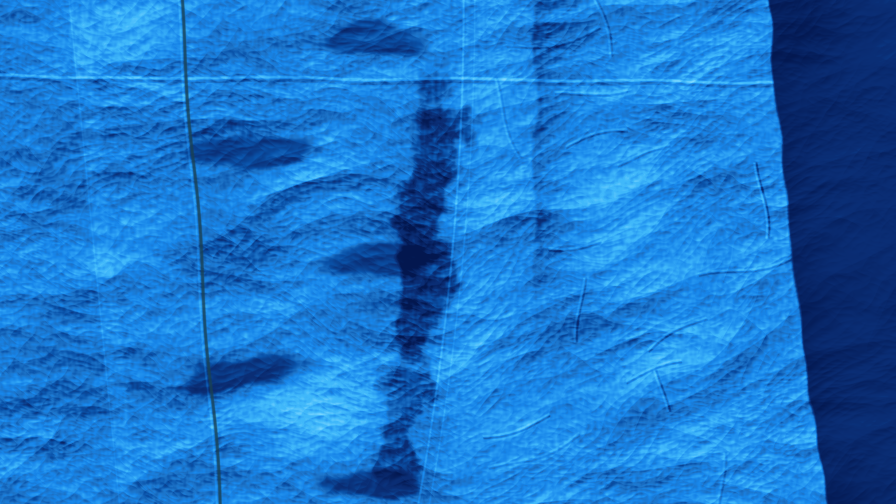
This texture is drawn by a Shadertoy shader. Its source:

```glsl
// A sunlit, crumpled blue plastic sheet with seams, a cord and deep fold shadows.
// Ridged gradient noise gives a height field; its slope towards the light, plus
// masks for folds and creases, forms one tone that a blue ramp turns into colour.

const vec3 CORD_COLOR = vec3(0.10, 0.25, 0.32);

float hash(float n) { return fract(sin(n * 91.35) * 4375.85); }

vec2 randomGradient(vec2 cell) {
    float n = fract(sin(dot(cell, vec2(127.1, 311.7))) * 43758.5);
    return vec2(cos(6.2832 * n), sin(6.2832 * n));
}

float gradientNoise(vec2 p) {
    vec2 i = floor(p), f = p - i;
    vec2 u = f * f * f * (f * (f * 6.0 - 15.0) + 10.0);
    vec2 e = vec2(1.0, 0.0);
    float low = mix(dot(randomGradient(i), f),
                    dot(randomGradient(i + e.xy), f - e.xy), u.x);
    float high = mix(dot(randomGradient(i + e.yx), f - e.yx),
                     dot(randomGradient(i + e.xx), f - e.xx), u.x);
    return mix(low, high, u.y);
}

vec2 rotate(vec2 p, float angle) {
    float c = cos(angle), s = sin(angle);
    return vec2(c * p.x + s * p.y, c * p.y - s * p.x);
}

// Sharp ridges, longer than high, each octave turned a little
float crumpleHeight(vec2 p) {
    p += 0.04 * vec2(gradientNoise(p * 4.0), gradientNoise(p * 4.0 + 17.0));
    float height = 0.0, frequency = 5.0;
    for (int i = 0; i < 5; i++) {
        float k = float(i);
        vec2 q = rotate(p, 0.45 * sin(k * 2.4 + 0.6)) * vec2(0.45, 1.0);
        height -= abs(gradientNoise(q * frequency + k * 13.7)) / frequency;
        frequency *= 2.0;
    }
    return height;
}

float slopeToLight(vec2 p, float stepSize) {
    vec2 toLight = vec2(-0.3, 1.0) * stepSize;
    return (crumpleHeight(p) - crumpleHeight(p + toLight)) / stepSize;
}

float stroke(float dist, float halfWidth, float blur) {
    return 1.0 - smoothstep(halfWidth - blur, halfWidth + blur, abs(dist));
}

float glow(vec2 p, vec2 center, vec2 radius) {
    vec2 q = (p - center) / radius;
    return exp(-dot(q, q));
}

float segmentDistance(vec2 p, float halfLength) {
    return length(vec2(max(abs(p.x) - halfLength, 0.0), p.y));
}

// Thin scattered creases: a dark line under a lit lip
float creaseTone(vec2 p, float blur) {
    float tone = 0.0;
    for (int i = 0; i < 16; i++) {
        float k = float(i);
        vec2 center = vec2(0.98 + 0.58 * hash(k + 1.0), (k + hash(k + 40.0)) / 16.0);
        float angle = i % 3 == 0 ? 1.5 + 0.5 * hash(k + 9.0) : 0.1 + 0.5 * hash(k + 5.0);
        vec2 q = rotate(p - center, angle);
        q.y += 0.012 * sin(q.x * 22.0 + k);
        float halfLength = 0.04 + 0.08 * hash(k + 23.0);
        float fade = 0.4 + 0.6 * hash(k + 61.0);
        tone -= 0.34 * fade * stroke(segmentDistance(q, halfLength), 0.002, blur);
        tone += 0.22 * fade * stroke(segmentDistance(q - vec2(0.0, 0.005), halfLength), 0.002, blur);
    }
    return tone;
}

// Sagging pockets that hold shadow, alternating left and right down the sheet
float pocketMask(vec2 p) {
    float mask = 0.0;
    float ragged = 0.7 * gradientNoise(p * vec2(9.0, 17.0));
    for (int i = 0; i < 5; i++) {
        float k = float(i);
        vec2 center = vec2(0.62 + 0.12 * cos(k * 3.1416), 0.92 - 0.22 * k);
        vec2 q = rotate(p - center, 0.25 * hash(k + 3.0));
        float d = length(q / vec2(0.08 + 0.05 * hash(k + 7.0), 0.032)) - 1.0 + ragged;
        mask = max(mask, 1.0 - smoothstep(-0.25, 0.2, d));
    }
    return mask;
}

vec3 blueRamp(float tone) {
    vec3 color = mix(vec3(0.01, 0.09, 0.31), vec3(0.04, 0.18, 0.46), smoothstep(-0.25, 0.02, tone));
    color = mix(color, vec3(0.04, 0.33, 0.67), clamp((tone - 0.02) / 0.23, 0.0, 1.0));
    color = mix(color, vec3(0.11, 0.45, 0.78), clamp((tone - 0.25) / 0.17, 0.0, 1.0));
    color = mix(color, vec3(0.09, 0.52, 0.91), clamp((tone - 0.42) / 0.16, 0.0, 1.0));
    color = mix(color, vec3(0.16, 0.61, 0.95), clamp((tone - 0.58) / 0.18, 0.0, 1.0));
    color = mix(color, vec3(0.25, 0.72, 0.98), clamp((tone - 0.76) / 0.18, 0.0, 1.0));
    return mix(color, vec3(0.55, 0.88, 1.0), clamp((tone - 0.98) / 0.4, 0.0, 1.0));
}

void mainImage(out vec4 fragColor, in vec2 fragCoord) {
    vec2 p = fragCoord / iResolution.y;
    float blur = 1.0 / iResolution.y, drop = 1.0 - p.y;

    // Relief, weave and broad light
    float rightSide = smoothstep(0.8, 1.0, p.x);
    vec2 sheet = p - vec2(0.0, 0.25 * rightSide * (p.x - 0.9));
    float relief = slopeToLight(sheet, 0.003);
    float weave = gradientNoise(p * vec2(75.0, 150.0)) + gradientNoise(p * vec2(130.0, 60.0) + 5.0);
    float broad = gradientNoise(p * vec2(4.0, 3.0) + 8.0);
    float tone = mix(0.5, 0.6, rightSide) + 0.095 * relief + 0.14 * weave + 0.25 * broad;
    tone += 0.24 * glow(p, vec2(0.62, 0.20), vec2(0.16, 0.12));
    tone += 0.16 * glow(p, vec2(1.20, 0.65), vec2(0.12, 0.30));
    tone += 0.26 * glow(p, vec2(0.24, 0.95), vec2(0.12, 0.14));

    // Pockets and vertical folds
    tone = mix(tone, 0.06 + 0.05 * relief, 0.85 * pocketMask(p));
    float fold = p.x - 0.92 + 0.09 * drop * drop;
    float jagged = 0.09 * gradientNoise(p * vec2(9.0, 8.0)) + 0.03 * gradientNoise(p * 30.0);
    float foldShade = 1.0 - smoothstep(0.025, 0.055, abs(fold + 0.055) + jagged);
    tone -= 0.42 * foldShade * smoothstep(0.0, 0.12, p.y) * (1.0 - smoothstep(0.8, 0.9, p.y));
    tone += 0.12 * glow(vec2(fold, 0.0), vec2(0.06, 0.0), vec2(0.06, 1.0));
    tone += 0.22 * stroke(fold, 0.002, blur) + 0.12 * stroke(fold - 0.022, 0.0015, blur);
    float pleat = p.x - 1.07 + 0.02 * drop + 0.02 * gradientNoise(p * 6.0);
    tone -= 0.32 * smoothstep(-0.006, 0.006, pleat) * exp(-max(pleat, 0.0) / 0.05) * smoothstep(0.3, 0.6, p.y);

    // Seams and creases
    float hem = p.y - 0.85 + 0.009 * p.x - 0.008 * gradientNoise(p * 5.0);
    tone += 0.30 * stroke(hem, 0.0025, blur) - 0.20 * stroke(hem + 0.007, 0.003, blur);
    float seam = p.x - 0.155 - 0.1 * drop;
    tone += 0.10 * stroke(seam, 0.018, 0.008) + 0.10 * stroke(seam + 0.018, 0.0015, blur);
    tone += creaseTone(p, blur);

    // Shaded flap on the right
    float flap = p.x - 1.528 - 0.06 * drop - 0.055 * drop * drop - 0.012 * gradientNoise(p * 12.0);
    float flapTone = -0.14 + 0.5 * max(flap, 0.0) + 0.022 * relief + 0.12 * broad;
    tone = mix(tone, flapTone, smoothstep(-0.004, 0.004, flap));

    // Cord
    float cord = p.x - 0.359 - 0.078 * drop - 0.003 * sin(p.y * 14.0);
    tone += 0.18 * stroke(cord + 0.007, 0.002, blur);
    vec3 color = mix(blueRamp(tone), CORD_COLOR, 0.8 * stroke(cord, 0.003, blur));
    fragColor = vec4(color, 1.0);
}
```
